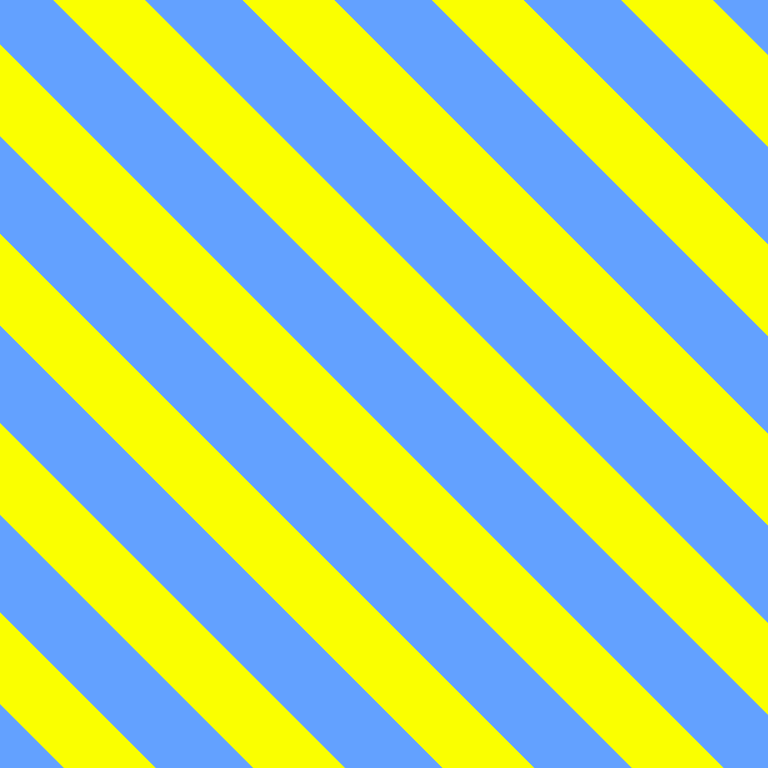
Reproduce this pattern procedurally as a Shadertoy shader.

```glsl
// Even diagonal yellow stripes falling to the right across a sky blue ground.

// Signed distance to the nearest stripe edge, measured along x; negative inside.
float stripeDistance(vec2 p, float period, float center, float width) {
    float across = p.x + p.y - 1.0 - center;
    float offset = (fract(across / period + 0.5) - 0.5) * period;
    return abs(offset) - 0.5 * width;
}

void mainImage(out vec4 fragColor, in vec2 fragCoord) {
    vec2 p = fragCoord / iResolution.y;

    vec3 blue = vec3(0.39, 0.63, 1.0);
    vec3 yellow = vec3(0.98, 1.0, 0.0);

    // Blend over about one pixel at each stripe edge
    float d = stripeDistance(p, 0.2465, 0.129, 0.1196);
    float soft = 0.75 / iResolution.y;
    float stripe = 1.0 - smoothstep(-soft, soft, d);

    fragColor = vec4(mix(blue, yellow, stripe), 1.0);
}
```
